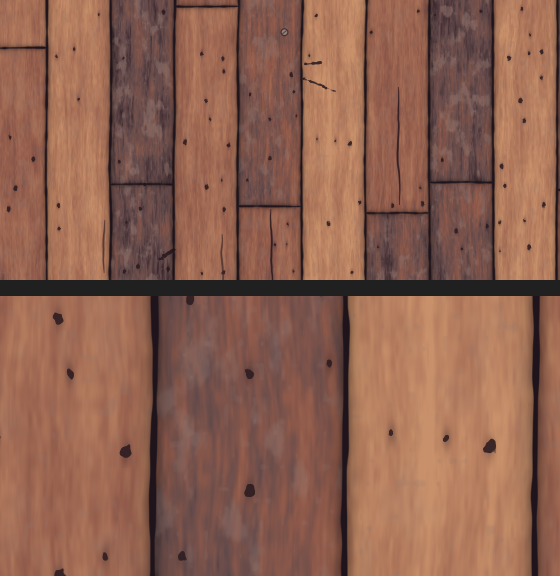
Top, the full canvas; bottom, a detail of the centre.
A Shadertoy shader for this texture:

```glsl
const float PITCH = 0.2279;       // plank width, in canvas heights
const float FIRST_EDGE = 0.1667;  // position of the first seam
const vec3 GAP = vec3(0.12, 0.08, 0.11);
const vec3 SOOT = vec3(0.16, 0.10, 0.12);
const vec3 WORN = vec3(0.57, 0.46, 0.43);

// Height of the butt joint in each column; negative means none
const float JOINT[10] = float[10](0.828, -1.0, 0.341, 0.977, 0.263,
                                  -1.0, 0.240, 0.349, -1.0, 0.320);
// Wood tone above and below the joint, from dark (0) to tan (4)
const vec2 TONE[10] = vec2[10](
    vec2(2.9, 2.2), vec2(3.3), vec2(1.1, 1.0), vec2(2.0, 2.75), vec2(1.6, 2.1),
    vec2(3.75), vec2(2.45, 1.25), vec2(1.0, 1.4), vec2(3.6), vec2(1.6, 1.9));

float hash(vec2 p) {
    vec3 q = fract(p.xyx * 0.1031);
    q += dot(q, q.yzx + 33.33);
    return fract((q.x + q.y) * q.z);
}

float noise(vec2 p) {
    vec2 i = floor(p), f = fract(p);
    f = f * f * (3.0 - 2.0 * f);
    return mix(mix(hash(i), hash(i + vec2(1, 0)), f.x),
               mix(hash(i + vec2(0, 1)), hash(i + vec2(1, 1)), f.x), f.y);
}

float fbm(vec2 p) {
    float sum = 0.0, amp = 0.533;
    for (int i = 0; i < 4; i++) {
        sum += amp * noise(p);
        p = p * 2.03 + 17.3;
        amp *= 0.5;
    }
    return sum;
}

vec3 woodRamp(float tone) {
    vec3 c = mix(vec3(0.20, 0.13, 0.16), vec3(0.39, 0.29, 0.29), clamp(tone, 0.0, 1.0));
    c = mix(c, vec3(0.56, 0.35, 0.29), clamp(tone - 1.0, 0.0, 1.0));
    c = mix(c, vec3(0.66, 0.44, 0.34), clamp(tone - 2.0, 0.0, 1.0));
    return mix(c, vec3(0.76, 0.54, 0.40), clamp(tone - 3.0, 0.0, 1.3));
}

// Vertical fibres plus softer mottling, centred on zero
float grain(vec2 p) {
    p.x += 0.03 * (fbm(p * vec2(7.0, 3.0)) - 0.5);
    float bands = fbm(p * vec2(24.0, 2.5)) - 0.5;
    float fibres = fbm(p * vec2(110.0, 9.0)) - 0.5;
    float mottle = fbm(p * vec2(16.0, 11.0)) - 0.5;
    float pores = noise(p * vec2(230.0, 60.0)) - 0.5;
    return 1.1 * bands + 1.2 * fibres + 0.8 * mottle + 0.4 * pores;
}

float cover(float dist, float blur) {
    return 1.0 - smoothstep(-blur, blur, dist);
}

float segment(vec2 p, vec2 a, vec2 b) {
    vec2 d = b - a;
    return length(p - a - d * clamp(dot(p - a, d) / dot(d, d), 0.0, 1.0));
}

// Wandering split that tapers towards both ends
float crack(vec2 p, float x, float low, float high, float blur) {
    float t = clamp((p.y - low) / (high - low), 0.0, 1.0);
    float wander = 0.014 * (fbm(vec2(x * 40.0, p.y * 9.0)) - 0.5);
    float width = 0.0035 * sqrt(4.0 * t * (1.0 - t));
    return cover(abs(p.x - x - wander) - width, blur) * step(0.001, width);
}

// Nail holes: at most one per cell, gathered in clusters
float nailHoles(vec2 p, vec2 grid, float seed, float blur) {
    vec2 cell = floor(grid), id = cell + seed * 13.7;
    vec2 centre = 0.25 + 0.5 * vec2(hash(id + 3.1), hash(id + 8.7));
    vec2 d = (grid - cell - centre) * 0.076;
    float radius = mix(0.003, 0.0075, hash(id + 5.3));
    float chance = 0.45 * smoothstep(0.25, 0.75, noise(id * 0.4));
    float ragged = 0.004 * (noise(p * 190.0) - 0.5);
    float hole = cover(length(d * vec2(1.0, 0.75)) - radius + ragged, blur);
    float stain = 0.35 * exp(-dot(d * vec2(170.0, 75.0), d * vec2(170.0, 75.0)));
    return max(hole, stain) * step(hash(id), chance);
}

void mainImage(out vec4 fragColor, in vec2 fragCoord) {
    vec2 p = fragCoord / iResolution.y;
    float blur = 0.75 / iResolution.y;

    // Locate the plank
    float bend = 0.007 * (noise(vec2(p.x * 3.0, p.y * 5.0)) - 0.5);
    float across = (p.x + bend - FIRST_EDGE) / PITCH + 1.0;
    float column = floor(across);
    int index = int(mod(column, 10.0));
    float joint = JOINT[index] + 0.004 * (noise(p * 18.0) - 0.5);
    bool above = p.y > joint;
    float tone = above ? TONE[index].x : TONE[index].y;
    float seed = column * 2.0 + (above ? 1.0 : 0.0);

    // Grain, with pale scuffs showing most on dark wood
    vec2 wood = p + vec2(seed * 3.17, seed * 5.43);
    vec3 color = woodRamp(max(tone + 1.15 * grain(wood), 0.15));
    float darkness = 1.0 - smoothstep(1.0, 2.6, tone);
    float scuff = smoothstep(0.52, 0.75, fbm(wood * vec2(38.0, 22.0)));
    float speck = smoothstep(0.80, 0.95, noise(wood * vec2(120.0, 75.0)));
    color = mix(color, WORN, scuff * mix(0.12, 0.5, darkness) + speck * 0.2);

    // Holes, splits and gouges
    float damage = nailHoles(p, vec2(fract(across) * 3.0, p.y * 13.0), column, blur);
    damage = max(damage, crack(p, 1.424, 0.26, 0.70, blur));
    damage = max(damage, crack(p, 0.969, -0.05, 0.26, blur));
    damage = max(damage, 0.7 * crack(p, 0.372, 0.02, 0.22, blur));
    damage = max(damage, 0.7 * crack(p, 0.794, -0.05, 0.17, blur));
    float chip = 0.008 * (noise(p * 110.0) - 0.5);
    damage = max(damage, cover(segment(p, vec2(1.086, 0.719), vec2(1.198, 0.674)) - 0.003 + chip, blur));
    damage = max(damage, cover(segment(p, vec2(1.089, 0.771), vec2(1.146, 0.776)) - 0.003 + chip, blur));
    damage = max(damage, cover(segment(p, vec2(0.570, 0.075), vec2(0.622, 0.108)) - 0.006 + chip, blur));
    color = mix(color, SOOT, 0.88 * damage);

    // Screw head
    float screw = length(p - vec2(1.016, 0.885));
    color = mix(color, SOOT, 0.7 * cover(screw - 0.014, blur));
    color = mix(color, vec3(0.58, 0.50, 0.47), cover(screw - 0.010, blur));
    color = mix(color, SOOT, 0.7 * cover(segment(p, vec2(1.010, 0.880), vec2(1.022, 0.890)) - 0.0015, blur));

    // Seams and joints with soft shadow
    float side = min(fract(across), 1.0 - fract(across)) * PITCH;
    float edge = min(side - 0.0036, abs(p.y - joint) - 0.0027);
    edge += 0.003 * (noise(p * vec2(60.0, 35.0)) - 0.5);
    color *= 1.0 - 0.35 * exp(-max(edge, 0.0) * 130.0);
    color = mix(color, GAP, cover(edge, 1.2 * blur));
    fragColor = vec4(color, 1.0);
}
```
